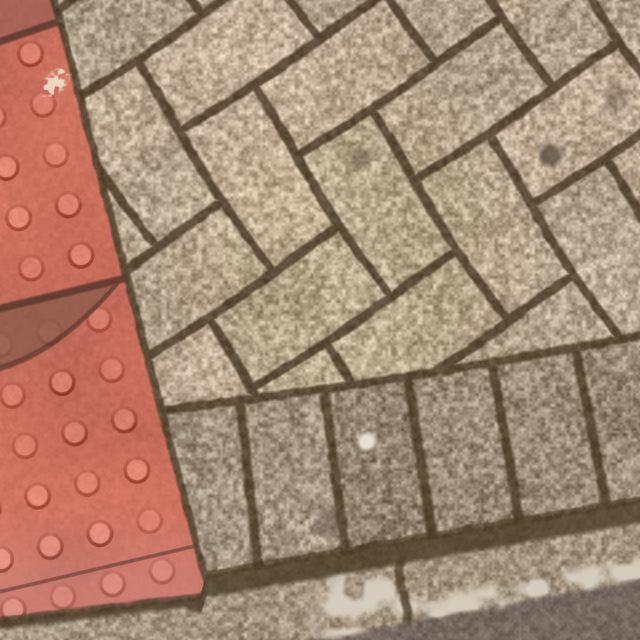
Give the GLSL for this texture, as a three.js fragment shader.

```glsl
varying vec2 vUv;

float hash(vec2 p) {
  vec3 q = fract(vec3(p.xyx) * 0.1031);
  q += dot(q, q.yzx + 33.33);
  return fract((q.x + q.y) * q.z);
}

float noise(vec2 p) {
  vec2 i = floor(p), f = fract(p);
  f = f * f * (3.0 - 2.0 * f);
  return mix(mix(hash(i), hash(i + vec2(1, 0)), f.x),
             mix(hash(i + vec2(0, 1)), hash(i + vec2(1, 1)), f.x), f.y);
}

float seam(float d, float halfWidth) {
  return 1.0 - smoothstep(halfWidth * 0.5, halfWidth * 1.5, abs(d));
}

float spot(vec2 p, vec2 center, float radius) {
  return 1.0 - smoothstep(radius * 0.6, radius * 1.3, length(p - center));
}

// Distance to the nearest side of a box spanning zero to size
float boxEdge(vec2 p, vec2 size) {
  vec2 d = min(p, size - p);
  return min(d.x, d.y);
}

// Slanted herringbone: x is the edge distance, y a shade per brick
vec2 herringbone(vec2 p) {
  vec2 q = p - vec2(0.397, 0.867);
  float bend = sin(1.5708 * dot(q, vec2(-1.1, -5.28)));
  q.x += 0.0143 * bend * bend;
  vec2 g = vec2(dot(q, vec2(6.35, 4.26)), dot(q, vec2(4.15, -6.30)));
  float row = floor(g.y), s = mod(g.x - row, 4.0), v = fract(g.y);
  float group = floor((g.x - row) / 4.0);
  if (s < 2.0) return vec2(boxEdge(vec2(s, v), vec2(2, 1)) * 0.131, hash(vec2(group, row) + 40.0));
  float second = 1.0 - step(3.0, s);
  float edge = boxEdge(vec2(fract(s), v + second), vec2(1, 2)) * 0.131;
  return vec2(edge, hash(vec2(group + second, row - second) + 71.0));
}

vec3 tactileTile(vec2 p, float grain, float cloud) {
  vec3 color = mix(vec3(0.70, 0.37, 0.31), vec3(0.87, 0.49, 0.41), 0.25 + 0.5 * cloud + 0.5 * (grain - 0.5));
  color = mix(color, vec3(0.80, 0.52, 0.49), 0.6 * smoothstep(0.24, 0.06, p.y));
  float gap = p.y - 0.518 - 0.241 * p.x;
  float crack = p.y - 0.425 - 0.28 * p.x - 2.4 * p.x * p.x;
  float top = p.y - 0.935 - 0.34 * p.x;

  // Raised domes, one lattice on each side of the gap
  vec2 q = p - (gap > 0.0 ? vec2(0.087, 0.759) : vec2(0.1745, 0.423));
  vec2 cell = vec2(dot(q, vec2(3.10, -11.93)), dot(q, vec2(-12.1, -3.03)));
  vec2 local = fract(cell + 0.5) - 0.5;
  float r = length(local), below = 1.0 - smoothstep(-0.01, 0.01, top);
  float wear = 0.5 + 0.5 * hash(floor(cell + 0.5) + 9.0);
  color += below * wear * 0.10 * (1.0 - smoothstep(0.17, 0.23, r));
  color -= below * wear * seam(r - 0.23, 0.035) * (0.13 + 0.35 * local.x);

  // Dirt wedge, gaps and worn top strip
  float wedge = smoothstep(-0.008, 0.008, crack) * (1.0 - smoothstep(-0.008, 0.008, gap));
  color = mix(color, vec3(0.50, 0.34, 0.28), 0.65 * wedge);
  color = mix(color, vec3(0.58, 0.36, 0.33), 0.6 * (1.0 - below));
  float lines = max(seam(gap, 0.006), 0.8 * seam(crack, 0.005));
  lines = max(lines, max(seam(top, 0.006), 0.7 * seam(p.y - 0.0755 - 0.234 * p.x, 0.003)));
  color = mix(color, vec3(0.33, 0.20, 0.16), 0.8 * lines);
  float paint = spot(p + 0.03 * (grain - 0.5), vec2(0.088, 0.872), 0.016);
  return mix(color, vec3(0.93, 0.84, 0.75), paint);
}

void main() {
  vec2 p = vUv;
  float cloud = noise(p * 9.0);
  float grain = 0.6 * noise(p * 125.0) + 0.4 * noise(p * 240.0 + 17.0);
  float rough = 0.003 * (noise(p * 70.0) - 0.5);
  vec3 jointColor = vec3(0.32, 0.26, 0.18) + 0.12 * (grain - 0.5);

  // Boundaries of the paved areas
  float side = p.x - 0.346 + 0.261 * p.y + rough;
  float courseTop = 0.319 + 0.157 * p.x - 0.05 * (p.x - 0.254) * (1.0 - p.x);
  float courseEnd = 0.0467 + 0.172 * p.x;

  // Herringbone paving
  vec2 brick = herringbone(p);
  vec3 stone = mix(vec3(0.68, 0.62, 0.53), vec3(0.73, 0.66, 0.57), brick.y);
  stone = mix(stone, vec3(0.74, 0.68, 0.54), 0.5 * spot(p, vec2(0.55, 0.6), 0.25));
  float joint = 1.0 - smoothstep(0.004, 0.010, brick.x + rough);

  // Upright border course
  if (p.y < courseTop) {
    float t = (courseTop - p.y) / (courseTop - courseEnd);
    float k = (p.x - mix(0.375, 0.404, t)) / mix(0.131, 0.136, t);
    stone = mix(vec3(0.60, 0.54, 0.47), vec3(0.68, 0.61, 0.54), hash(vec2(floor(k), 5.0)));
    stone -= 0.07 * step(1.0, k) * step(k, 2.0);
    joint = seam((fract(k + 0.5) - 0.5) * 0.133 + rough, 0.0075);
  }
  joint = max(joint, seam(p.y - courseTop + rough, 0.007));
  stone += 0.42 * (grain - 0.5) + 0.08 * (cloud - 0.5);
  stone = mix(stone, jointColor, 0.9 * joint);

  // Stains and a pale spot
  float stain = spot(p, vec2(0.86, 0.757), 0.018) + 0.6 * spot(p, vec2(0.564, 0.753), 0.016);
  stain += 0.6 * spot(p, vec2(0.515, 0.182), 0.023) + 0.4 * spot(p, vec2(0.965, 0.845), 0.022);
  stone = mix(stone, vec3(0.35, 0.30, 0.25), 0.75 * stain);
  stone = mix(stone, vec3(0.90, 0.87, 0.82), spot(p, vec2(0.573, 0.31), 0.014));

  // Red paving to the left
  vec3 color = mix(tactileTile(p, grain, cloud), stone, smoothstep(-0.002, 0.002, side));
  color = mix(color, jointColor, 0.85 * seam(side, 0.006));

  // Kerb with pale wear, then the road
  float road = p.y - 0.191 * p.x + 0.096 + 2.0 * rough;
  vec3 kerb = vec3(0.64, 0.58, 0.50) + 0.38 * (grain - 0.5);
  float worn = spot(p, vec2(0.57, 0.045), 0.08) + step(0.62, p.x) * seam(road - 0.015, 0.02);
  kerb = mix(kerb, vec3(0.84, 0.80, 0.74), clamp(worn, 0.0, 1.0) * smoothstep(0.3, 0.7, noise(p * 38.0)));
  vec3 asphalt = vec3(0.46, 0.41, 0.37) + 0.18 * (grain - 0.5);
  kerb = mix(asphalt, kerb, smoothstep(-0.006, 0.006, road));
  float kerbTop = mix(0.03 + 0.12 * p.x, courseEnd, smoothstep(0.312, 0.325, p.x));
  float depth = kerbTop - p.y + rough;
  float gutter = mix(0.014, 0.036, smoothstep(0.28, 0.34, p.x));
  vec3 gutterColor = mix(jointColor, vec3(0.43, 0.37, 0.29), 0.6 * cloud);
  kerb = mix(gutterColor, kerb, smoothstep(gutter - 0.006, gutter + 0.006, depth));
  float wiggle = 0.025 * (noise(vec2(p.y * 45.0, 3.0)) - 0.5);
  kerb = mix(kerb, jointColor, 0.85 * seam(p.x - 0.63 + wiggle, 0.007) * smoothstep(0.015, 0.035, p.y));
  color = mix(color, kerb, smoothstep(-0.003, 0.003, depth));
  color = mix(color, jointColor, 0.8 * seam(depth, 0.006));

  gl_FragColor = vec4(clamp(color, 0.0, 1.0), 1.0);
}
```
